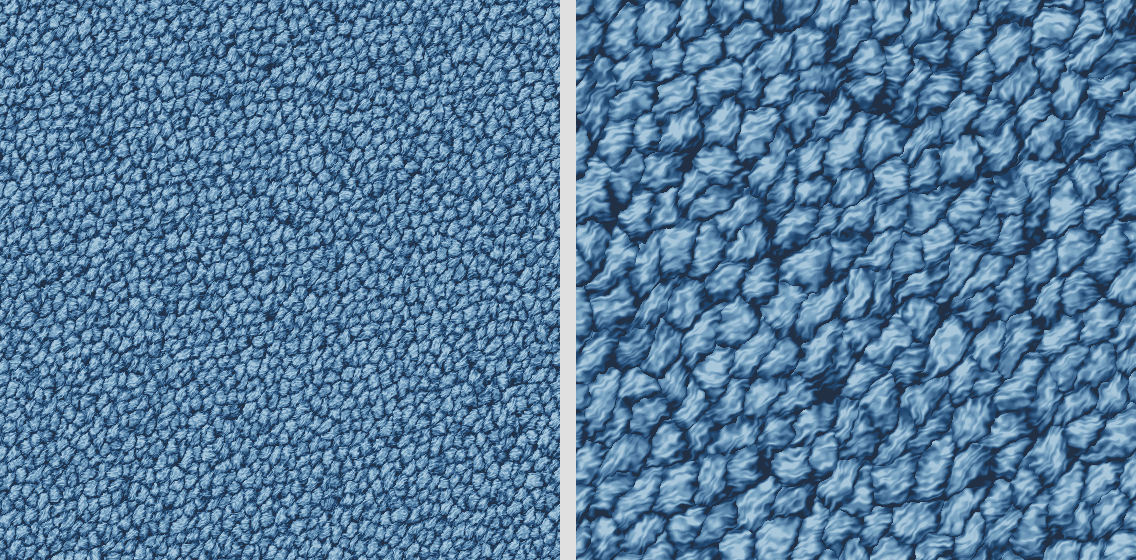
Left, the full canvas; right, a detail of the centre.
This texture is drawn by a three.js fragment shader. Its source:

```glsl
varying vec2 vUv;

const vec2 TUFT_GRID = vec2(60.0, 33.0);     // tufts across and along the lean
const float LEAN = 0.54;                     // tilt of the rows, radians
const float LEAN_SPREAD = 0.9;
const float JITTER = 0.7;
const float SIZE_SPREAD = 0.25;
const float WARP_SCALE = 50.0;
const float WARP_AMOUNT = 0.006;
const float FUZZ_SCALE = 190.0;
const float FUZZ_AMOUNT = 0.0024;
const vec2 FIBRE_SCALE = vec2(1.7, 6.6);     // along and across a strand
const float FIBRE_ANGLE = 0.6;
const float FIBRE_CONTRAST = 0.56;
const float FRAY = 0.26;                     // strands poking over the gaps
const vec2 LIGHT_DIRECTION = vec2(-0.7, 0.71);
const float LIGHT_CONTRAST = 0.22;
const float LIT_GAP = 0.55;
const float SHADED_GAP = 0.85;
const float LIT_RIM_LIFT = 0.25;
const float BASE_TONE = 0.0;
const float BODY_TONE = 0.82;

const vec3 HOLE = vec3(0.13, 0.19, 0.27);
const vec3 SHADOW = vec3(0.12, 0.27, 0.43);
const vec3 DEEP_BLUE = vec3(0.22, 0.39, 0.55);
const vec3 MID_BLUE = vec3(0.35, 0.52, 0.67);
const vec3 LIGHT_BLUE = vec3(0.47, 0.64, 0.76);
const vec3 SHEEN = vec3(0.66, 0.78, 0.86);

vec2 hash2(vec2 p) {
  vec3 h = fract(p.xyx * vec3(0.1031, 0.1030, 0.0973));
  h += dot(h, h.yzx + 33.33);
  return fract((h.xx + h.yz) * h.zy);
}

vec2 rotate(vec2 v, float angle) {
  float c = cos(angle), s = sin(angle);
  return vec2(c * v.x - s * v.y, s * v.x + c * v.y);
}

float cornerSlope(vec2 cell, vec2 corner, vec2 f) {
  float angle = 6.2832 * hash2(cell + corner).x;
  return dot(vec2(cos(angle), sin(angle)), f - corner);
}

float gradientNoise(vec2 p) {
  vec2 cell = floor(p), f = fract(p);
  vec2 u = f * f * f * (f * (f * 6.0 - 15.0) + 10.0);
  float low = mix(cornerSlope(cell, vec2(0.0), f), cornerSlope(cell, vec2(1.0, 0.0), f), u.x);
  float high = mix(cornerSlope(cell, vec2(0.0, 1.0), f), cornerSlope(cell, vec2(1.0), f), u.x);
  return mix(low, high, u.y);
}

vec2 noise2(vec2 p) {
  return vec2(gradientNoise(p), gradientNoise(p + vec2(71.3, 37.9)));
}

// Yarn colours ordered from the gaps to the lit strands
vec3 yarnRamp(float tone) {
  vec3 c = mix(HOLE, SHADOW, smoothstep(-0.03, 0.14, tone));
  c = mix(c, DEEP_BLUE, smoothstep(0.14, 0.34, tone));
  c = mix(c, MID_BLUE, smoothstep(0.34, 0.54, tone));
  c = mix(c, LIGHT_BLUE, smoothstep(0.54, 0.75, tone));
  return mix(c, SHEEN, smoothstep(0.75, 1.0, tone));
}

void main() {
  // Crooked outlines with frayed edges
  vec2 warped = vUv + WARP_AMOUNT * noise2(vUv * WARP_SCALE)
                    + FUZZ_AMOUNT * noise2(vUv * FUZZ_SCALE);
  vec2 p = rotate(warped, LEAN) * TUFT_GRID;
  vec2 home = floor(p);
  vec2 toWidths = vec2(1.0, TUFT_GRID.x / TUFT_GRID.y);

  // Nearest and second nearest leaning, stretched tuft
  float nearest = 9.0, second = 9.0;
  vec2 tuftOffset = vec2(0.0), tuftId = vec2(0.0);
  for (int j = -2; j <= 2; j++) {
    for (int i = -2; i <= 2; i++) {
      vec2 id = home + vec2(float(i), float(j));
      vec2 centre = id + 0.5 + JITTER * (hash2(id) - 0.5);
      centre.y += 0.5 * mod(id.x, 2.0) - 0.25;
      vec2 shape = hash2(id + 113.0);
      vec2 offset = (p - centre) * toWidths;
      vec2 local = rotate(offset, LEAN_SPREAD * (shape.x - 0.5));
      local.y /= mix(1.5, 2.3, shape.y);
      float size = 1.0 + SIZE_SPREAD * (hash2(id + 57.0).x - 0.5);
      float d = length(local) / size;
      if (d < nearest) {
        second = nearest;
        nearest = d;
        tuftOffset = offset;
        tuftId = id;
      } else {
        second = min(second, d);
      }
    }
  }

  // Fine strands twisted across each tuft
  vec2 tuftRandom = hash2(tuftId + 29.0);
  vec2 canvasOffset = rotate(tuftOffset, -LEAN);
  vec2 strand = rotate(canvasOffset, -FIBRE_ANGLE - 0.9 * (tuftRandom.x - 0.5));
  float fibre = gradientNoise(strand * FIBRE_SCALE + tuftId * 7.0 + 0.37);
  fibre += 0.5 * gradientNoise(vUv * 210.0);

  // Rounded body: lit rims overlap their neighbours, shaded rims sink
  float light = clamp(dot(canvasOffset, LIGHT_DIRECTION), -0.7, 0.7);
  float lit = smoothstep(-0.3, 0.5, light);
  float gap = second - nearest + FRAY * fibre;
  float rim = 1.0 - clamp(gap / mix(SHADED_GAP, LIT_GAP, lit), 0.0, 1.0);
  float body = 1.0 - rim * rim * (1.0 - LIT_RIM_LIFT * lit);
  float hole = smoothstep(0.45, 0.85, nearest) * (1.0 - 0.6 * body);

  // Light and strands, with slight differences between tufts
  float tone = BASE_TONE + BODY_TONE * body - 0.2 * hole;
  tone += LIGHT_CONTRAST * light;
  tone += FIBRE_CONTRAST * fibre * (0.3 + 0.7 * body);
  tone += 0.06 * (tuftRandom.y - 0.5);
  gl_FragColor = vec4(yarnRamp(tone), 1.0);
}
```
